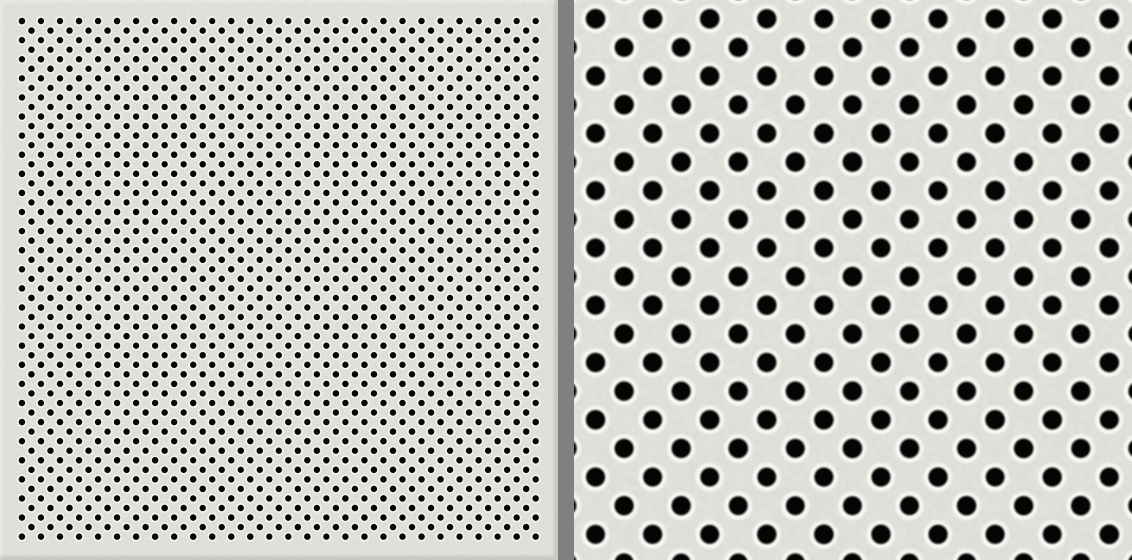
Left, the full canvas; right, a detail of the centre.
Write a WebGL 2 fragment shader that draws this pattern.

```glsl
#version 300 es
precision highp float;
// Pale perforated metal panel: staggered round black holes with bright rims and a bevelled border.

uniform vec2 u_resolution;
out vec4 fragColor;

float hash(vec2 p) {
    vec3 q = fract(p.xyx * 0.1031);
    q += dot(q, q.yzx + 33.33);
    return fract((q.x + q.y) * q.z);
}

float valueNoise(vec2 p) {
    vec2 i = floor(p), f = fract(p);
    f = f * f * (3.0 - 2.0 * f);
    return mix(mix(hash(i), hash(i + vec2(1, 0)), f.x),
               mix(hash(i + vec2(0, 1)), hash(i + 1.0), f.x), f.y);
}

void main() {
    vec2 uv = gl_FragCoord.xy / u_resolution;
    float pixel = 1.0 / min(u_resolution.x, u_resolution.y);

    // Two interleaved square lattices: 28 x 28 holes and 27 x 27 between them
    float pitch = 0.0341;
    vec2 grid = (uv - vec2(0.0393, 0.0417)) / pitch;
    vec2 outer = clamp(floor(grid + 0.5), 0.0, 27.0);
    vec2 inner = clamp(floor(grid), 0.0, 26.0) + 0.5;
    vec2 hole = distance(grid, outer) < distance(grid, inner) ? outer : inner;
    vec2 offset = grid - hole;
    float d = length(offset);

    // Painted sheet with faint grain
    vec3 color = vec3(0.87, 0.88, 0.85);
    color += 0.022 * (valueNoise(uv * 330.0) - 0.5);

    // Bevel: light on the top and left, shade on the right and bottom
    float lit = max(smoothstep(0.008, 0.002, uv.x), smoothstep(0.992, 0.998, uv.y));
    float shade = max(smoothstep(0.988, 0.997, uv.x), smoothstep(0.012, 0.003, uv.y));
    color += 0.03 * lit - 0.09 * shade;

    // Bright rim, a little stronger toward the lower left
    float soft = max(0.035, 0.7 * pixel / pitch);
    float rim = 1.0 - smoothstep(0.25 - soft, 0.25 + soft, d);
    float facing = dot(offset, vec2(-0.7)) / max(d, 0.001);
    color = mix(color, vec3(0.965, 0.975, 0.945), rim * (0.9 + 0.1 * facing));

    // Black hole with a slight change of size from one to the next
    float radius = 0.167 + 0.008 * (hash(hole * 2.0 + 7.0) - 0.5);
    float opening = 1.0 - smoothstep(radius - soft, radius + soft, d);
    color = mix(color, vec3(0.02), opening);

    fragColor = vec4(color, 1.0);
}
```
